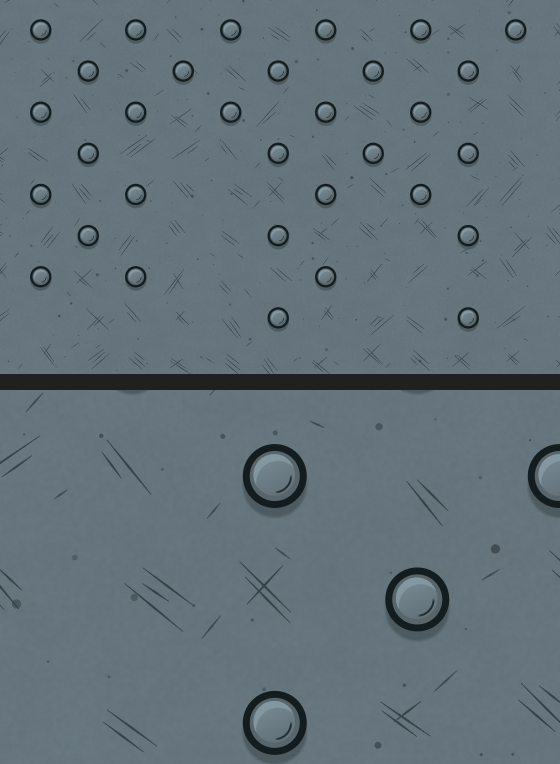
Top, the full canvas; bottom, a detail of the centre.
Write a Shadertoy shader that draws this pattern.

```glsl
#define PITCH vec2(0.127, 0.110)
#define FIRST_RIVET vec2(0.109, 0.920)
#define LAST_CELL vec2(10.0, 7.0)
#define RIVET_RADIUS 0.0285
#define OUTLINE 0.0062
#define SCRATCH_WIDTH 0.0010
#define SPECK_CELL 0.055
#define TICK_CELL 0.12
#define GRAIN 0.022
#define STEEL vec3(0.400, 0.460, 0.490)
#define SHADE vec3(0.270, 0.325, 0.345)
#define INK vec3(0.075, 0.115, 0.125)

vec3 hash3(vec2 p) {
    vec3 q = fract(p.xyx * vec3(0.1031, 0.1030, 0.0973));
    q += dot(q, q.yxz + 33.33);
    return fract((q.xxy + q.yzz) * q.zyx);
}

float gradientDot(vec2 cell, vec2 f) {
    float a = 6.2832 * hash3(cell).x;
    return dot(vec2(cos(a), sin(a)), f);
}

float gradientNoise(vec2 p) {
    vec2 i = floor(p), f = fract(p);
    vec2 u = f * f * (3.0 - 2.0 * f), e = vec2(0.0, 1.0);
    return mix(mix(gradientDot(i, f), gradientDot(i + e.yx, f - e.yx), u.x),
               mix(gradientDot(i + e, f - e), gradientDot(i + 1.0, f - 1.0), u.x), u.y);
}

// Coverage of a signed distance, one pixel of softness
float cover(float d) {
    return clamp(0.5 - d * iResolution.y, 0.0, 1.0);
}

vec2 cellCentre(vec2 cell) {
    return FIRST_RIVET + cell * PITCH * vec2(1.0, -1.0);
}

// Staggered lattice that thins out towards the bottom
bool hasRivet(vec2 cell) {
    if (any(lessThan(cell, vec2(0.0))) || any(greaterThan(cell, LAST_CELL))) return false;
    if (mod(cell.x + cell.y, 2.0) > 0.5) return false;
    return fract(floor(cell.x * 0.5) * 0.618 + cell.y * 0.413) < 1.1 - 0.1 * cell.y;
}

// Tapered stroke
float stroke(vec2 p, vec2 dir, float halfLength) {
    float along = abs(dot(p, dir));
    float across = abs(dot(p, vec2(-dir.y, dir.x)));
    float width = SCRATCH_WIDTH * (1.0 - 0.7 * min(along / halfLength, 1.0));
    return cover(max(across - width, along - halfLength));
}

// Two or three strokes, parallel or crossed
float scratchGroup(vec2 p, vec2 cell) {
    vec3 place = hash3(cell + 71.0), style = hash3(cell + 153.0);
    if (hasRivet(cell) || place.z > 0.92) return 0.0;
    p -= cellCentre(cell) + (place.xy - 0.5) * 0.05;
    bool rising = style.x < 0.45, crossed = style.y < 0.35;
    float ink = 0.0;
    for (int i = 0; i < 3; i++) {
        if (i == 2 && style.y > 0.65) break;
        float n = float(i);
        vec3 r = hash3(cell * 3.0 + n * 17.0 + 211.0);
        float angle = (rising ? 0.78 : -0.76) + (style.z - 0.5) * 0.35 + (r.x - 0.5) * 0.14;
        if (i == 2 && crossed) angle = -angle;
        vec2 dir = vec2(cos(angle), sin(angle));
        vec2 offset = vec2(-dir.y, dir.x) * (n - 1.0) * 0.011 + dir * (r.y - 0.5) * 0.025;
        if (crossed) offset *= 0.6;
        float halfLength = mix(0.011, 0.034, r.z) * (rising ? 1.4 : 1.0);
        ink = max(ink, stroke(p - offset, dir, halfLength));
    }
    return ink;
}

float shortTick(vec2 p) {
    vec2 cell = floor(p / TICK_CELL);
    vec3 h = hash3(cell + 307.0), g = hash3(cell + 419.0);
    if (h.z > 0.55) return 0.0;
    float angle = (g.x < 0.5 ? 0.75 : -0.65) + (g.y - 0.5) * 0.5;
    p -= (cell + 0.5 + (h.xy - 0.5) * 0.65) * TICK_CELL;
    return stroke(p, vec2(cos(angle), sin(angle)), mix(0.006, 0.014, g.z));
}

float speck(vec2 p) {
    vec2 cell = floor(p / SPECK_CELL);
    vec3 h = hash3(cell + 523.0), g = hash3(cell + 617.0);
    if (h.z > 0.5) return 0.0;
    p -= (cell + 0.5 + (h.xy - 0.5) * 0.8) * SPECK_CELL;
    return cover(length(p) - mix(0.0010, 0.0044, g.x * g.x * g.x)) * mix(0.45, 0.8, g.y);
}

vec3 drawRivet(vec3 color, vec2 p) {
    float r = length(p), inner = RIVET_RADIUS - OUTLINE;
    // Cast shadow and outline
    float shadow = length(p + vec2(0.0, 0.0085)) - RIVET_RADIUS;
    color = mix(color, SHADE, 0.75 * smoothstep(0.002, -0.002, shadow));
    color = mix(color, INK, cover(r - RIVET_RADIUS));
    // Rim and domed face
    color = mix(color, STEEL * 0.86, cover(r - inner));
    float face = cover(length(p - vec2(-0.0005, 0.001)) - 0.0185);
    float light = dot(p, vec2(-0.4, 0.9)) / inner;
    color = mix(color, STEEL * (1.06 + 0.12 * light), face);
    // Highlight crescent and dark arc
    float crescent = face * (1.0 - cover(length(p - vec2(0.003, -0.006)) - 0.0195));
    color = mix(color, STEEL * 1.34, 0.75 * crescent);
    float facing = dot(p / max(r, 0.0001), vec2(0.74, -0.67));
    float arc = cover(abs(r - 0.0145) - 0.0009) * smoothstep(0.65, 0.85, facing);
    return mix(color, INK, 0.8 * arc);
}

void mainImage(out vec4 fragColor, in vec2 fragCoord) {
    vec2 p = fragCoord / iResolution.y;
    // Mottled, grainy steel
    float tone = 0.020 * gradientNoise(p * 5.0) + 0.022 * gradientNoise(p * vec2(22.0, 30.0));
    tone += GRAIN * (gradientNoise(p * 130.0) + gradientNoise(p * 251.0));
    vec3 color = STEEL * (1.0 + tone);

    // Specks and scratches fill the space between the rivets
    color = mix(color, SHADE * 0.8, speck(p));
    vec2 cell = round((p - FIRST_RIVET) / PITCH * vec2(1.0, -1.0));
    float ink = 0.8 * shortTick(p);
    for (int y = -1; y <= 1; y++)
        for (int x = -1; x <= 1; x++)
            ink = max(ink, scratchGroup(p, cell + vec2(x, y)));
    color = mix(color, INK * 1.6, 0.72 * ink);

    if (hasRivet(cell)) color = drawRivet(color, p - cellCentre(cell));
    fragColor = vec4(color, 1.0);
}
```
